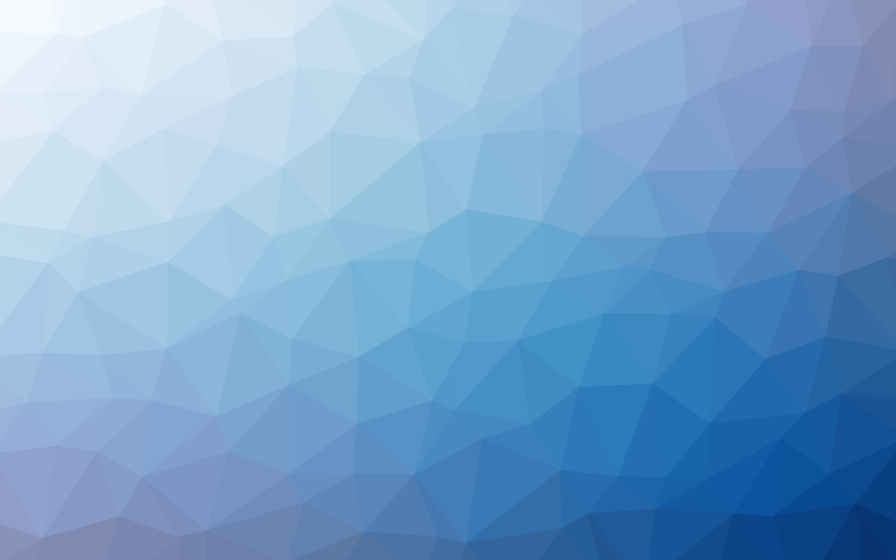
Write a WebGL 2 fragment shader that draws this background.

```glsl
#version 300 es
precision highp float;
// Low-poly background: a jittered grid of points is split into triangles, each
// filled flat. A triangle's colour is the perceptual average of one blue ramp
// read twice at its middle: left to right, and top to bottom.

uniform vec2 u_resolution;
out vec4 fragColor;

const float ROWS = 9.0;                       // grid cells in the canvas height
const vec2 GRID_OFFSET = vec2(0.65, 0.58);    // first point, in cells
const float JITTER = 0.4;                     // below 0.5 keeps cells unfolded
const uint SEED = 17u;

const int STOPS = 9;
const vec3 RAMP[STOPS] = vec3[STOPS](
    vec3(0.969, 0.984, 1.000),
    vec3(0.871, 0.922, 0.969),
    vec3(0.776, 0.859, 0.937),
    vec3(0.620, 0.792, 0.882),
    vec3(0.420, 0.682, 0.839),
    vec3(0.259, 0.573, 0.776),
    vec3(0.129, 0.443, 0.710),
    vec3(0.031, 0.318, 0.612),
    vec3(0.031, 0.188, 0.420));

// Linear RGB to white-relative XYZ, one output per row (used as vector * matrix).
const mat3 RGB_TO_XYZ = mat3(
    0.4339, 0.3762, 0.1899,
    0.2126, 0.7152, 0.0722,
    0.0178, 0.1095, 0.8728);

// Cube-rooted XYZ mixes the same way as CIE Lab.
vec3 toPerceptual(vec3 srgb) {
    vec3 light = mix(srgb / 12.92, pow((srgb + 0.055) / 1.055, vec3(2.4)),
                     step(0.04045, srgb));
    return pow(light * RGB_TO_XYZ, vec3(1.0 / 3.0));
}

vec3 fromPerceptual(vec3 q) {
    vec3 light = clamp((q * q * q) * inverse(RGB_TO_XYZ), 0.0, 1.0);
    return mix(light * 12.92, 1.055 * pow(light, vec3(1.0 / 2.4)) - 0.055,
               step(0.0031308, light));
}

vec3 ramp(float t) {
    float s = clamp(t, 0.0, 1.0) * float(STOPS - 1);
    int i = min(int(s), STOPS - 2);
    return mix(toPerceptual(RAMP[i]), toPerceptual(RAMP[i + 1]), s - float(i));
}

vec2 hash2(ivec2 cell) {
    uvec2 v = uvec2(cell + 64) * 1664525u + 1013904223u + SEED;
    v.x += v.y * 1664525u;
    v.y += v.x * 1664525u;
    v ^= v >> 16u;
    v.x += v.y * 1664525u;
    v.y += v.x * 1664525u;
    v ^= v >> 16u;
    return vec2(v & 65535u) / 65535.0;
}

vec2 gridPoint(ivec2 cell) {
    return vec2(cell) + GRID_OFFSET + JITTER * (2.0 * hash2(cell) - 1.0);
}

float cross2(vec2 a, vec2 b) {
    return a.x * b.y - a.y * b.x;
}

// Signed distance to the line a-b, positive on its left.
float leftOf(vec2 p, vec2 a, vec2 b) {
    return cross2(b - a, p - a) / max(length(b - a), 1e-4);
}

// Adds one counter-clockwise triangle: colour times coverage, and coverage.
void addTriangle(inout vec4 sum, vec2 p, vec2 a, vec2 b, vec2 c, float pixel) {
    float inside = min(leftOf(p, a, b), min(leftOf(p, b, c), leftOf(p, c, a)));
    float coverage = clamp(0.5 + inside / pixel, 0.0, 1.0);
    if (coverage <= 0.0) return;
    vec2 extent = vec2(ROWS * u_resolution.x / u_resolution.y, ROWS);
    vec2 middle = (a + b + c) / 3.0 / extent;
    vec3 colour = fromPerceptual(0.5 * (ramp(middle.x) + ramp(1.0 - middle.y)));
    sum += vec4(colour, 1.0) * coverage;
}

// True when the diagonal a-c meets the Delaunay condition in the quad a,b,c,d.
bool splitsAlongAC(vec2 a, vec2 b, vec2 c, vec2 d) {
    float sinB = cross2(c - b, a - b), cosB = dot(c - b, a - b);
    float sinD = cross2(a - d, c - d), cosD = dot(a - d, c - d);
    return sinB * cosD + cosB * sinD >= 0.0;
}

void main() {
    float pixel = ROWS / u_resolution.y;
    vec2 p = gl_FragCoord.xy * pixel;
    ivec2 home = ivec2(floor(p - GRID_OFFSET));
    vec4 sum = vec4(0.0);

    // Jitter can push a quad into any neighbouring cell.
    for (int y = -1; y <= 1; y++)
    for (int x = -1; x <= 1; x++) {
        ivec2 cell = home + ivec2(x, y);
        vec2 a = gridPoint(cell);
        vec2 b = gridPoint(cell + ivec2(1, 0));
        vec2 c = gridPoint(cell + ivec2(1, 1));
        vec2 d = gridPoint(cell + ivec2(0, 1));
        bool ac = splitsAlongAC(a, b, c, d);
        addTriangle(sum, p, a, b, ac ? c : d, pixel);
        addTriangle(sum, p, ac ? a : b, c, d, pixel);
    }
    fragColor = vec4(sum.rgb / max(sum.a, 1e-4), 1.0);
}
```
